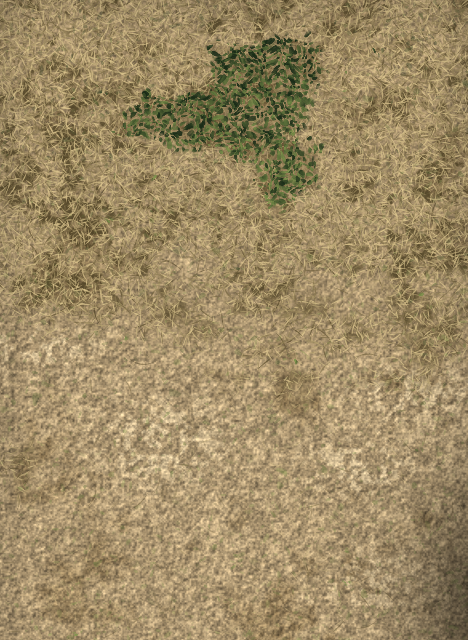
Write a WebGL 2 fragment shader that draws this texture.

```glsl
#version 300 es
precision highp float;
precision highp int;
// Dry ground seen from above: straw grass fading to bare soil, with a leafy green patch.

#define GRASS_EDGE 0.49
#define BLADE_LAYERS 11
#define BLADE_SCALE 36.0
#define BLADE_WIDTH 0.0011
#define LEAF_LAYERS 5
#define LEAF_SCALE 74.0
#define GRAIN_AMOUNT 0.58
#define CORNER_SHADE 0.46

uniform vec2 u_resolution;
out vec4 fragColor;

const vec3 SOIL = vec3(0.68, 0.59, 0.445);
const vec3 PALE_SOIL = vec3(0.81, 0.73, 0.58);
const vec3 BROWN = vec3(0.47, 0.38, 0.24);
const vec3 SHADOW = vec3(0.21, 0.18, 0.08);
const vec3 STRAW = vec3(0.87, 0.78, 0.56);
const vec3 DARK_LEAF = vec3(0.10, 0.17, 0.09);
const vec3 LIGHT_LEAF = vec3(0.50, 0.58, 0.30);

// Integer hash: four values in 0..1 per cell and seed.
vec4 hash4(vec2 cell, int seed) {
    uvec4 v = uvec4(ivec4(ivec2(cell), seed, 17));
    v = v * 1664525u + 1013904223u;
    v += v.yzxy * v.wxyz;
    v ^= v >> 16u;
    v += v.yzxy * v.wxyz;
    return vec4(v >> 8u) / 16777216.0;
}

float noise(vec2 p) {
    vec2 i = floor(p), f = fract(p);
    f = f * f * (3.0 - 2.0 * f);
    float low = mix(hash4(i, 0).x, hash4(i + vec2(1, 0), 0).x, f.x);
    float high = mix(hash4(i + vec2(0, 1), 0).x, hash4(i + vec2(1, 1), 0).x, f.x);
    return mix(low, high, f.y);
}

float fbm(vec2 p) {
    float sum = 0.0, amp = 0.5;
    for (int i = 0; i < 4; i++) {
        sum += amp * noise(p);
        p = mat2(1.6, 1.2, -1.2, 1.6) * p + 7.3;
        amp *= 0.5;
    }
    return sum / 0.9375;
}

mat2 rotation(float a) { return mat2(cos(a), -sin(a), sin(a), cos(a)); }

// Soft elliptical spot: 1 at the centre, 0 well outside.
float spot(vec2 p, vec2 centre, vec2 radius) {
    vec2 q = (p - centre) / radius;
    return exp(-dot(q, q));
}

// One layer of curved, tapered blades: x = coverage, y = tone.
vec2 blades(vec2 p, float scale, int seed, float density, float pixel) {
    vec2 cell = floor(p * scale), result = vec2(0.0);
    for (int k = 0; k < 9; k++) {
        vec2 id = cell + vec2(k % 3 - 1, k / 3 - 1);
        vec4 h = hash4(id, seed);
        float reach = (0.3 + 0.5 * h.w) / scale;
        vec2 q = rotation(6.2832 * h.z) * (p - (id + h.xy) / scale);
        q.y += (h.w - 0.5) * 34.0 * q.x * q.x;
        float taper = 1.0 - abs(q.x) / reach;
        float edge = abs(q.y) - BLADE_WIDTH * taper;
        float cover = smoothstep(0.6 * pixel, -0.6 * pixel, edge) * step(0.0, taper);
        cover *= smoothstep(-0.12, 0.12, density - fract(h.x * 7.0 + h.w));
        if (cover > result.x) result = vec2(cover, fract(h.y * 5.0 + h.z));
    }
    return result;
}

// Broken-edged region of the leafy patch.
float leafRegion(vec2 p) {
    float body = spot(p, vec2(0.43, 0.895), vec2(0.10, 0.05));
    body = max(body, spot(p, vec2(0.29, 0.815), vec2(0.095, 0.045)));
    body = max(body, spot(p, vec2(0.40, 0.82), vec2(0.085, 0.08)));
    body = max(body, spot(p, vec2(0.45, 0.73), vec2(0.06, 0.06)));
    return smoothstep(0.26, 0.72, body + 1.1 * (fbm(p * 26.0) - 0.5));
}

void main() {
    vec2 p = gl_FragCoord.xy / u_resolution.y;
    float pixel = 1.0 / u_resolution.y, right = u_resolution.x / u_resolution.y;
    float broad = fbm(p * 7.0), clump = fbm(p * 27.0 + 31.0), fine = fbm(p * 105.0);

    // Grass boundary, extra tufts and shadowed hollows
    float grass = smoothstep(-0.10, 0.13, p.y - GRASS_EDGE + 0.28 * (broad - 0.5) + 0.24 * (clump - 0.5));
    float tufts = spot(p, vec2(0.51, 0.48), vec2(0.07, 0.04)) + spot(p, vec2(0.62, 0.49), vec2(0.06, 0.04));
    tufts += 0.7 * spot(p, vec2(0.01, 0.27), vec2(0.04, 0.04));
    grass = max(grass, clamp(tufts * 1.3 * clump, 0.0, 0.8));
    float hollow = spot(p, vec2(0.64, 0.67), vec2(0.07, 0.10)) + spot(p, vec2(0.10, 0.80), vec2(0.14, 0.10));
    hollow += spot(p, vec2(0.55, 0.53), vec2(0.10, 0.06)) + spot(p, vec2(0.20, 0.66), vec2(0.10, 0.05));

    // Soil: blotches, pale crusts and lit grain
    vec3 color = mix(SOIL, BROWN, 0.6 * smoothstep(0.48, 0.75, 0.4 * broad + 0.6 * clump));
    float crust = spot(p, vec2(0.25, 0.31), vec2(0.09, 0.06)) + spot(p, vec2(0.56, 0.27), vec2(0.08, 0.04));
    crust += spot(p, vec2(0.64, 0.39), vec2(0.09, 0.04)) + spot(p, vec2(0.06, 0.46), vec2(0.08, 0.03));
    crust += 0.6 * spot(p, vec2(0.58, 0.09), vec2(0.09, 0.05)) + 0.25;
    color = mix(color, PALE_SOIL, 0.75 * clamp(crust, 0.0, 1.0) * smoothstep(0.46, 0.60, 0.7 * fine + 0.3 * clump));
    float relief = noise(p * 210.0) - noise(p * 210.0 + vec2(0.5, -0.6));
    color *= 1.0 + GRAIN_AMOUNT * (0.5 * relief + 0.8 * (fine - 0.5) + 0.6 * (noise(p * 400.0) - 0.5));

    // Straw over its shaded base, dark layers first
    float depth = smoothstep(0.47, 0.68, 0.42 * clump + 0.58 * fine + 0.07 * hollow);
    color = mix(color, mix(BROWN, SHADOW, 0.75 * depth), grass * (0.06 + 0.74 * depth));
    for (int i = 0; i < BLADE_LAYERS; i++) {
        float level = float(i) / float(BLADE_LAYERS - 1);
        vec2 origin = rotation(0.7 * float(i)) * p + 0.37 * float(i);
        vec2 blade = blades(origin, BLADE_SCALE + 4.0 * float(i), i + 1, grass * 0.95 + 0.03, pixel);
        vec3 tone = mix(mix(SHADOW, BROWN, 0.35), STRAW, clamp(0.45 * level + 0.8 * blade.y, 0.0, 1.0));
        color = mix(color, tone, blade.x * 0.75);
    }

    // Leaves: overlapping rounded cells, thinning out towards the edge
    float leafy = leafRegion(p);
    color = mix(color, mix(SHADOW, BROWN, 1.5 * fine), 0.38 * leafy);
    vec2 warped = p + 0.012 * (vec2(noise(p * 60.0), noise(p * 60.0 + 19.0)) - 0.5);
    for (int i = 0; i < LEAF_LAYERS; i++) {
        vec2 g = rotation(0.5 + 1.1 * float(i)) * warped * (LEAF_SCALE + 14.0 * float(i)) + 3.7 * float(i);
        vec2 id = floor(g);
        vec4 h = hash4(id, 40 + i);
        vec2 q = rotation(6.2832 * h.y) * (g - id - 0.4 - 0.2 * h.xz);
        float shape = length(q * vec2(1.1, 1.4 + 0.6 * h.z)) + 0.4 * (fine - 0.5);
        float cover = smoothstep(0.50, 0.36, shape) * smoothstep(-0.1, 0.1, 0.58 * leafy - h.w - 0.02);
        float light = fract(h.x * 9.0) * 0.85 + 0.35 * q.y + 1.3 * (0.80 - p.y) + 0.7 * (fine - 0.5);
        color = mix(color, mix(DARK_LEAF, LIGHT_LEAF, clamp(light, 0.0, 1.0)), 0.88 * cover);
    }

    // Shaded lower right corner and soft outer edges
    float corner = spot(p, vec2(right + 0.02, 0.06), vec2(0.12, 0.19));
    float rim = smoothstep(0.06, 0.0, min(p.x, right - p.x)) + smoothstep(0.08, 0.0, 1.0 - p.y);
    color *= (1.0 - CORNER_SHADE * corner) * (1.0 - 0.08 * rim);
    fragColor = vec4(clamp(color, 0.0, 1.0), 1.0);
}
```
